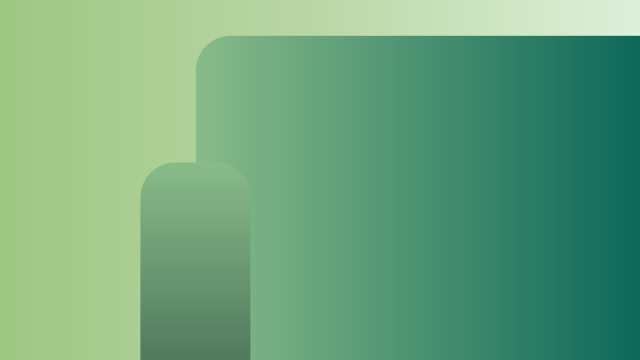
A Shadertoy shader for this background:

```glsl
// Soft green backdrop with a large rounded panel and a smaller upright tab.

// Colours
const vec3 LEAF       = vec3(0.620, 0.780, 0.514);
const vec3 PALE_LEAF  = vec3(0.733, 0.843, 0.651);
const vec3 MIST       = vec3(0.867, 0.941, 0.855);
const vec3 SAGE       = vec3(0.535, 0.733, 0.541);
const vec3 JADE       = vec3(0.294, 0.572, 0.443);
const vec3 DEEP_TEAL  = vec3(0.051, 0.408, 0.353);
const vec3 MOSS       = vec3(0.318, 0.478, 0.365);

// Layout, in units of the canvas height
const vec2 PANEL_TOP_LEFT = vec2(0.544, 0.9005);
const vec2 TAB_TOP_LEFT   = vec2(0.390, 0.5486);
const float TAB_WIDTH     = 0.3055;
const float CORNER_RADIUS = 0.097;
const float OVERHANG      = 0.5;

// Signed distance to a rounded box given by two opposite corners
float roundedBox(vec2 p, vec2 lower, vec2 upper, float radius) {
    vec2 q = abs(p - 0.5 * (lower + upper)) - 0.5 * (upper - lower) + radius;
    return length(max(q, 0.0)) + min(max(q.x, q.y), 0.0) - radius;
}

// Smooth coverage of a shape, one pixel wide at its edge
float coverage(float distance, float pixel) {
    return clamp(0.5 - distance / pixel, 0.0, 1.0);
}

// Three-stop linear gradient with its middle stop at one half
vec3 gradient(vec3 start, vec3 middle, vec3 end, float t) {
    t = clamp(t, 0.0, 1.0);
    return t < 0.5 ? mix(start, middle, 2.0 * t) : mix(middle, end, 2.0 * t - 1.0);
}

void mainImage(out vec4 fragColor, in vec2 fragCoord) {
    float pixel = 1.0 / iResolution.y;
    float aspect = iResolution.x * pixel;
    vec2 p = fragCoord * pixel;

    // Backdrop, brightening to the right
    vec3 color = gradient(LEAF, PALE_LEAF, MIST, p.x / aspect);

    // Panel, running off the right and lower edges
    vec2 panelLower = vec2(PANEL_TOP_LEFT.x, -OVERHANG);
    vec2 panelUpper = vec2(aspect + OVERHANG, PANEL_TOP_LEFT.y);
    float panel = roundedBox(p, panelLower, panelUpper, CORNER_RADIUS);
    float across = (p.x - panelLower.x) / (aspect - panelLower.x);
    color = mix(color, gradient(SAGE, JADE, DEEP_TEAL, across), coverage(panel, pixel));

    // Tab, darkening towards the lower edge
    vec2 tabLower = vec2(TAB_TOP_LEFT.x, -OVERHANG);
    vec2 tabUpper = TAB_TOP_LEFT + vec2(TAB_WIDTH, 0.0);
    float tab = roundedBox(p, tabLower, tabUpper, CORNER_RADIUS);
    vec3 tabColor = mix(MOSS, SAGE, clamp(p.y / tabUpper.y, 0.0, 1.0));
    color = mix(color, tabColor, coverage(tab, pixel));

    fragColor = vec4(color, 1.0);
}
```
